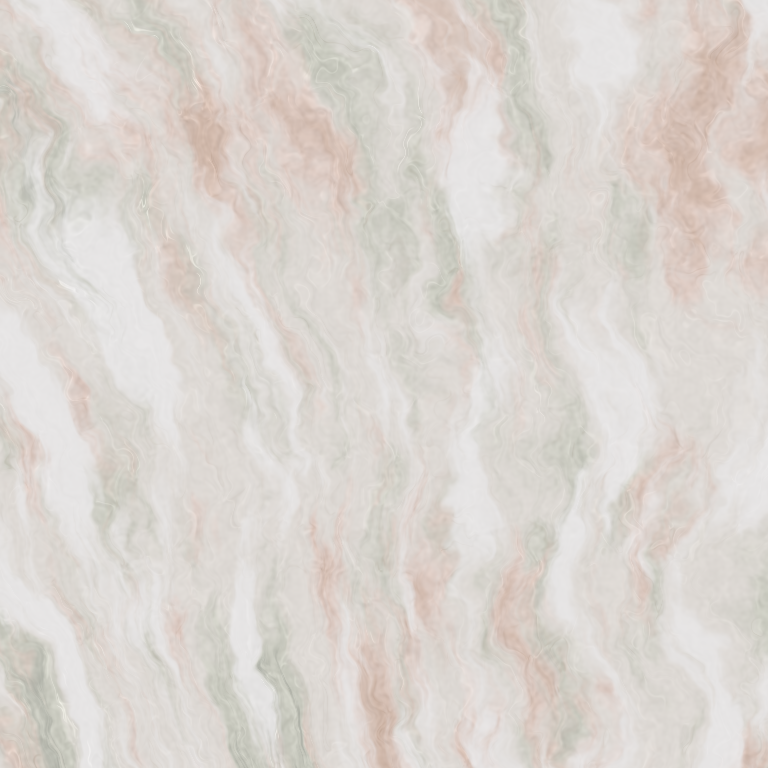
Give the GLSL for this texture, as a WebGL 1 fragment shader.

```glsl
precision highp float;
// Pale marble: milky white, sage and blush clouds drawn out along a curved,
// descending flow. Warped gradient noise in flow coordinates makes the bands;
// short fibres, fine grain, dark seams and bright flecks roughen them.

uniform vec2 u_resolution;

#define BAND_SCALE vec2(7.0, 2.5)
#define FIBRE_SCALE vec2(62.0, 27.0)
#define WARP 0.10
#define GRAIN 0.062
#define GAIN 0.58
#define BASE vec3(0.868, 0.850, 0.832)
#define MILK vec3(0.908, 0.903, 0.905)
#define SAGE vec3(0.768, 0.776, 0.728)
#define BLUSH vec3(0.868, 0.780, 0.748)
#define RUST vec3(0.775, 0.665, 0.595)
#define SEAM vec3(0.600, 0.612, 0.580)

vec2 hashGradient(vec2 cell) {
  vec3 h = fract(cell.xyx * vec3(0.1031, 0.1030, 0.0973));
  h += dot(h, h.yzx + 33.33);
  return 2.0 * fract((h.xx + h.yz) * h.zy) - 1.0;
}

float noise(vec2 p) {
  vec2 i = floor(p), f = fract(p);
  vec2 w = f * f * f * (f * (f * 6.0 - 15.0) + 10.0);
  vec2 e = vec2(0.0, 1.0);
  float low = mix(dot(hashGradient(i), f),
                  dot(hashGradient(i + e.yx), f - e.yx), w.x);
  float high = mix(dot(hashGradient(i + e.xy), f - e.xy),
                   dot(hashGradient(i + e.yy), f - e.yy), w.x);
  return mix(low, high, w.y);
}

float fbm(vec2 p) {
  float sum = 0.0, amp = 1.0;
  for (int k = 0; k < 5; k++) {
    sum += amp * noise(p);
    p = mat2(1.95, 0.25, -0.25, 1.95) * p + 17.3;
    amp *= GAIN;
  }
  return sum;
}

// Thin lines along the zero crossings of the noise.
float ridge(vec2 p, float width) {
  return 1.0 - smoothstep(0.0, width, abs(noise(p)));
}

// x runs across the bands, y along them; steep at right, slanted at left.
vec2 flowCoords(vec2 p) {
  float down = 1.0 - p.y;
  vec2 bend = vec2(fbm(p * 3.2 + 4.0), fbm(p * 3.2 + 31.0));
  float across = p.x - mix(0.65, 0.04, smoothstep(-0.2, 0.9, p.x)) * down;
  return vec2(across, down) + WARP * bend;
}

void main() {
  vec2 p = gl_FragCoord.xy / u_resolution;
  vec2 flow = flowCoords(p);
  vec2 band = flow * BAND_SCALE;

  // Broad mineral fields, ragged by small clouds
  float ragged = fbm(flow * vec2(30.0, 15.0) + 3.0);
  float milkyCorner = 1.0 - smoothstep(0.05, 0.5, distance(p, vec2(0.0, 0.42)));
  float sageField = fbm(band + 7.0) + 0.14 * ragged - 0.12 * milkyCorner;
  float blushField = fbm(band * 1.15 + 53.0) + 0.14 * ragged
                   - 0.10 * milkyCorner + 0.08 * smoothstep(0.7, 1.0, p.x);
  float milkField = 0.8 * fbm(band * vec2(1.2, 0.9) + 91.0) - 0.4 * sageField;

  float sage = smoothstep(-0.10, 0.40, sageField);
  float blush = smoothstep(-0.02, 0.40, blushField);
  float rust = smoothstep(0.22, 0.65, blushField);
  float milk = smoothstep(0.0, 0.34, milkField + 0.16 * milkyCorner);

  vec3 color = mix(BASE, SAGE, 0.8 * sage);
  color = mix(color, BLUSH, 0.75 * blush);
  color = mix(color, RUST, 0.6 * rust);
  color = mix(color, MILK, 0.88 * milk * (1.0 - 0.6 * rust));

  // Short fibres and fine grain, calmer in the milky parts
  vec2 curl = vec2(noise(p * 34.0), noise(p * 34.0 + 40.0));
  vec2 fibre = flow * FIBRE_SCALE + 2.0 * curl;
  float rough = mix(0.4, 1.0, max(sage, 0.7 * blush)) * (1.0 - 0.55 * milk);
  float grain = noise(fibre) + 0.8 * noise(fibre * 1.9 + 23.0)
              + 0.7 * noise(p * 135.0);
  color += GRAIN * rough * grain;

  // Broken pale threads and their faint warm shadows
  float thread = ridge(fibre * 0.8 + 61.0, 0.12)
               * smoothstep(0.0, 0.3, noise(fibre * 0.55 + 5.0));
  float shadow = ridge(fibre * 0.9 + 11.0, 0.14)
               * smoothstep(0.05, 0.35, noise(fibre * 0.5 + 37.0));
  color += rough * (0.045 * thread - shadow * vec3(0.035, 0.042, 0.050));

  // Dark seams in the heart of the sage bands
  float core = smoothstep(0.26, 0.62, sageField) * (1.0 - blush);
  float seam = core * smoothstep(-0.1, 0.4, fbm(flow * vec2(34.0, 8.0) + 13.0));
  color = mix(color, SEAM, 0.7 * seam);

  // Sparse bright flecks stretched along the flow
  float cluster = smoothstep(0.12, 0.42, noise(band * vec2(1.5, 1.6) + 71.0));
  float fleck = ridge(flow * vec2(80.0, 24.0) + 1.5 * curl, 0.12)
              * smoothstep(0.05, 0.35, noise(flow * vec2(60.0, 34.0) + 9.0));
  color += 0.13 * fleck * cluster * mix(0.3, 1.0, sage) * (1.0 - 0.5 * milk);

  gl_FragColor = vec4(clamp(color, 0.0, 1.0), 1.0);
}
```
